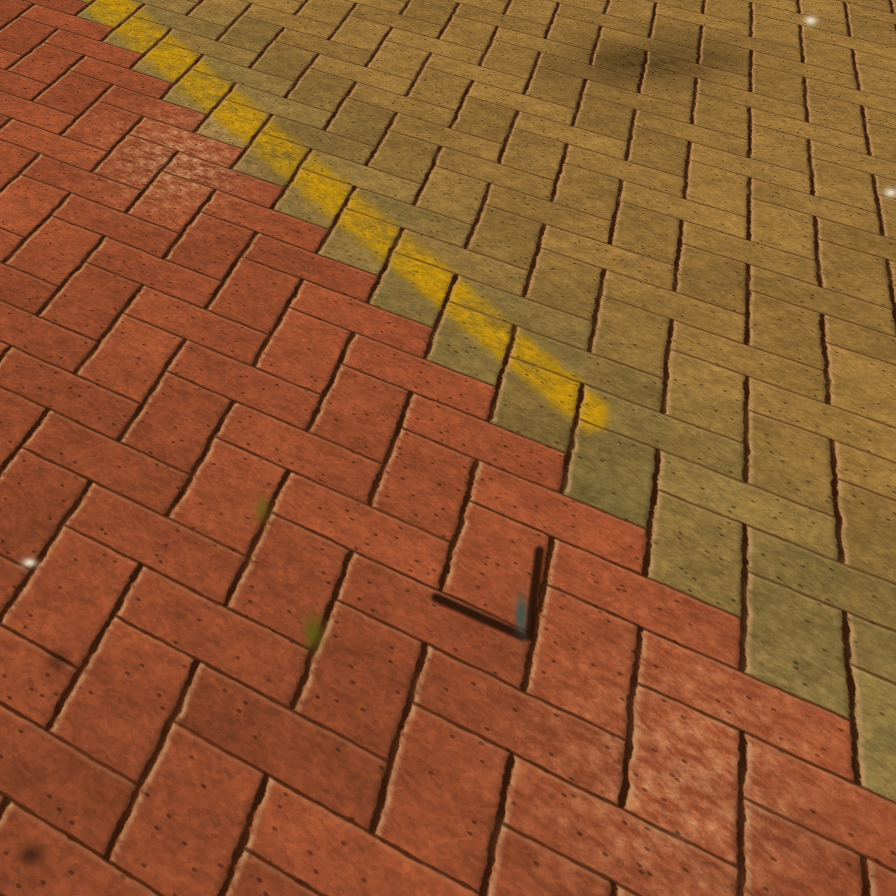
Reproduce this texture procedurally as a Shadertoy shader.

```glsl
// Herringbone brick paving in perspective: red and tan fields split by a stepped edge and a worn yellow stripe.

// Columns map paving axes (across, away) and the paving origin to the canvas.
const mat3 PAVING_TO_CANVAS = mat3(
    0.0836, -0.0568, -0.0315,
    0.0368,  0.0690,  0.0435,
    0.7201,  0.3568,  1.0);
const vec3 RED = vec3(0.58, 0.295, 0.175);
const vec3 TAN = vec3(0.565, 0.425, 0.215);
const vec3 OLIVE = vec3(0.50, 0.42, 0.23);
const vec3 YELLOW = vec3(0.73, 0.54, 0.06);
const vec3 DUST = vec3(0.76, 0.57, 0.40);
const vec3 JOINT = vec3(0.19, 0.085, 0.03);
const vec3 MOSS = vec3(0.36, 0.36, 0.08);
const vec2 STRIPE_START = vec2(0.115, 1.0);
const vec2 STRIPE_END = vec2(0.660, 0.538);
const float STRIPE_HALF_WIDTH = 0.021;
const float JOINT_HALF_WIDTH = 0.026;
const float EDGE_WOBBLE = 0.018;
const float GRAIN = 0.13;

vec2 hash2(vec2 p) {
    vec3 q = fract(p.xyx * vec3(0.1031, 0.1030, 0.0973));
    q += dot(q, q.yzx + 33.33);
    return fract((q.xx + q.yz) * q.zy);
}

// Distance to the nearest scattered point, and that point's random value.
vec2 cellular(vec2 p) {
    vec2 cell = floor(p);
    vec2 nearest = vec2(9.0, 0.0);
    for (int y = -1; y <= 1; y++)
    for (int x = -1; x <= 1; x++) {
        vec2 c = cell + vec2(x, y);
        vec2 h = hash2(c);
        float d = length(c + h - p);
        if (d < nearest.x) nearest = vec2(d, fract(h.x * 7.3 + h.y * 3.1));
    }
    return nearest;
}

// Smooth mottling, about -1 to 1.
float layeredSines(vec2 p) {
    float sum = 0.0, gain = 0.5;
    for (int i = 0; i < 5; i++) {
        p = mat2(0.8, 0.6, -0.6, 0.8) * p + 1.7;
        sum += gain * sin(p.x + 1.3 * sin(p.y)) * sin(p.y + 0.9 * sin(p.x));
        p *= 1.9;
        gain *= 0.62;
    }
    return sum;
}

float spot(vec2 p, vec2 centre, vec2 radius) {
    vec2 d = (p - centre) / radius;
    return exp(-dot(d, d));
}

float segment(vec2 p, vec2 a, vec2 b) {
    vec2 ab = b - a;
    return length(p - a - ab * clamp(dot(p - a, ab) / dot(ab, ab), 0.0, 1.0));
}

void mainImage(out vec4 fragColor, in vec2 fragCoord) {
    vec2 p = fragCoord / iResolution.xy;
    vec3 ray = inverse(PAVING_TO_CANVAS) * vec3(p, 1.0);
    vec2 ground = ray.xy / ray.z;
    vec2 soft = fwidth(ground) * 0.7;
    vec2 uv = ground + EDGE_WOBBLE * vec2(layeredSines(ground * 4.0), layeredSines(ground * 4.0 + 8.0));

    // Herringbone: four diagonal bands hold the halves of upright and lying bricks.
    vec2 cell = floor(uv);
    float diagonal = cell.x + cell.y;
    float band = mod(diagonal, 4.0);
    bool upright = band < 1.5;
    vec2 origin = cell - vec2(band > 2.5, band > 0.5 && upright);
    vec2 size = upright ? vec2(1.0, 2.0) : vec2(2.0, 1.0);
    vec2 lower = uv - origin;
    vec2 upper = size - lower;
    vec2 tint = hash2(origin + 71.0);

    // Brick colours and broad wear.
    float mottle = layeredSines(ground * 2.3);
    float fine = layeredSines(ground * 13.0);
    bool isRed = diagonal < -0.5;
    vec3 tan_ = mix(TAN, OLIVE, smoothstep(7.0, 0.0, diagonal) * (0.4 + 0.6 * tint.y));
    vec3 color = isRed ? RED : tan_;
    color *= 0.94 + 0.13 * tint.x + 0.09 * mottle;
    color *= 1.0 - 0.12 * spot(p, vec2(0.0), vec2(0.4, 0.35));
    float dusty = 0.75 * spot(p, vec2(0.20, 0.82), vec2(0.07, 0.05))
                + 0.50 * spot(p, vec2(0.77, 0.12), vec2(0.15, 0.14));
    color = mix(color, DUST, clamp(dusty * (0.5 + 0.9 * fine), 0.0, 0.75));
    color *= 1.0 - 0.45 * spot(p, vec2(0.73, 0.93), vec2(0.09, 0.025)) * (0.8 + 0.5 * fine);

    // Worn paint.
    float stripe = segment(p, STRIPE_START, STRIPE_END) + 0.006 * fine;
    float paint = 1.0 - smoothstep(STRIPE_HALF_WIDTH - 0.009, STRIPE_HALF_WIDTH + 0.006, stripe);
    paint *= isRed ? 0.08 : clamp(0.78 + 0.4 * mottle + 0.3 * fine, 0.25, 0.95);
    color = mix(color, YELLOW, paint);

    // Grain and pits.
    vec2 grains = cellular(ground * 19.0);
    vec2 pits = cellular(ground * 4.5);
    color *= 1.0 + GRAIN * (grains.y - 0.5) + 0.10 * fine;
    float pit = step(0.72, pits.y) * (1.0 - smoothstep(0.06, 0.16, pits.x));
    color *= 1.0 - 0.33 * pit;

    // Lit rims on the left and far edges, then dark joints.
    vec2 width = JOINT_HALF_WIDTH * vec2(1.0, 0.75) * (0.9 + 0.7 * fine);
    float rimLeft = smoothstep(0.015, 0.04, lower.x) * (1.0 - smoothstep(0.05, 0.11, lower.x));
    float rimFar = smoothstep(0.01, 0.04, upper.y) * (1.0 - smoothstep(0.05, 0.12, upper.y));
    color = mix(color, DUST, clamp(rimLeft * (0.6 + 0.5 * fine) + 0.22 * rimFar, 0.0, 0.8));
    vec2 edge = min(lower, upper);
    vec2 gap = 1.0 - smoothstep(width - soft, width + soft + 0.014, edge);
    float shade = 1.0 - smoothstep(0.0, 0.10, upper.x);
    color *= 1.0 - 0.28 * shade;
    float joint = max(gap.x * 0.95, gap.y * (isRed ? 0.72 : 0.55));
    color = mix(color, JOINT, joint * clamp(0.9 + 0.3 * mottle, 0.5, 1.0));

    // Open corner, moss and pale flecks.
    float hollow = min(segment(p, vec2(0.487, 0.333), vec2(0.583, 0.290)),
                       segment(p, vec2(0.590, 0.290), vec2(0.602, 0.385)));
    color = mix(color, JOINT * 0.65, 0.85 * (1.0 - smoothstep(0.002, 0.008, hollow)));
    color = mix(color, vec3(0.20, 0.34, 0.34), 0.8 * spot(p, vec2(0.582, 0.313), vec2(0.006, 0.022)));
    color = mix(color, MOSS, 0.8 * spot(p, vec2(0.350, 0.295), vec2(0.010, 0.018)));
    color = mix(color, MOSS, 0.6 * spot(p, vec2(0.293, 0.432), vec2(0.008, 0.014)));
    float fleck = spot(p, vec2(0.033, 0.372), vec2(0.008, 0.005))
                + spot(p, vec2(0.905, 0.977), vec2(0.007, 0.005))
                + spot(p, vec2(0.994, 0.785), vec2(0.007, 0.005));
    color = mix(color, vec3(0.9, 0.85, 0.75), min(fleck, 1.0));
    color *= 1.0 - 0.45 * spot(p, vec2(0.035, 0.047), vec2(0.014, 0.011))
                 - 0.40 * spot(p, vec2(0.066, 0.264), vec2(0.013, 0.011));

    fragColor = vec4(clamp(color, 0.0, 1.0), 1.0);
}
```
